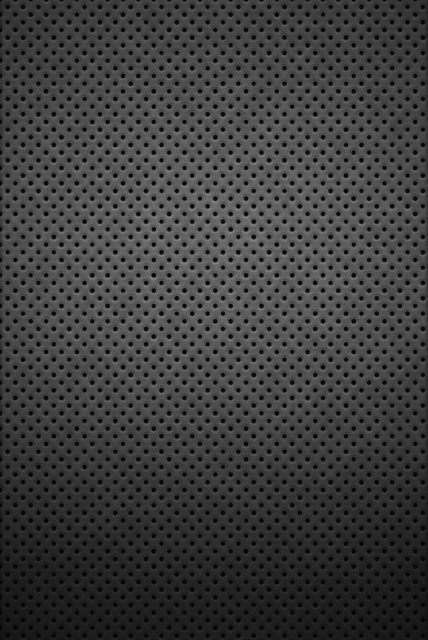
Reproduce this pattern procedurally as a WebGL 1 fragment shader.

```glsl
precision highp float;
// Perforated dark leather: staggered punched holes under a soft spotlight.
uniform vec2 u_resolution;

const float CELLS_ACROSS = 27.83;
const float CELLS_DOWN = 41.74;
const vec2 LATTICE_SHIFT = vec2(0.0, 0.05);
const float HOLE_RADIUS = 0.145;
const float RIM_RADIUS = 0.245;
const vec3 HOLE_COLOUR = vec3(0.045);
const vec3 LEATHER_TINT = vec3(1.0, 1.003, 1.0);

float hash(vec2 p) {
  vec3 h = fract(vec3(p.xyx) * 0.1031);
  h += dot(h, h.yzx + 33.33);
  return fract((h.x + h.y) * h.z);
}

float valueNoise(vec2 p) {
  vec2 cell = floor(p);
  vec2 f = fract(p);
  f = f * f * (3.0 - 2.0 * f);
  float low = mix(hash(cell), hash(cell + vec2(1.0, 0.0)), f.x);
  float high = mix(hash(cell + vec2(0.0, 1.0)), hash(cell + 1.0), f.x);
  return mix(low, high, f.y);
}

// Layered noise, centred on zero.
float grain(vec2 p) {
  float sum = 0.0;
  float weight = 0.5;
  for (int i = 0; i < 4; i++) {
    sum += weight * (valueNoise(p) - 0.5);
    p = mat2(1.6, 1.2, -1.2, 1.6) * p + 17.0;
    weight *= 0.6;
  }
  return sum;
}

// Offset from the nearest hole (xy) and a random value for that hole (z).
vec3 nearestHole(vec2 p) {
  vec2 idA = floor(p + 0.5);
  vec2 idB = floor(p);
  vec2 a = p - idA;
  vec2 b = p - idB - 0.5;
  if (dot(a, a) < dot(b, b)) return vec3(a, hash(idA + 100.0));
  return vec3(b, hash(idB + 300.0));
}

// Brightness of the spotlight; depth runs from 0 at the top to 1 at the bottom.
float spotlight(float x, float depth) {
  float side = abs(2.0 * x - 1.0);
  float lower = mix(0.39, 0.11, smoothstep(0.38, 1.05, depth));
  float upper = mix(0.6, 1.0, smoothstep(-0.1, 0.36, depth));
  float sides = 1.0 - 0.24 * side * side;
  float border = 1.0 - 0.25 * smoothstep(0.98, 1.0, side);
  return lower * upper * sides * border;
}

// Raised diagonal folds halfway between the holes.
float folds(vec2 p) {
  vec2 diagonal = vec2(p.x + p.y, p.x - p.y);
  vec2 crest = 0.5 - 0.5 * cos(6.28318 * diagonal);
  return max(crest.x, crest.y) - 0.7;
}

float ring(float dist, float radius, float width) {
  float x = (dist - radius) / width;
  return exp(-x * x);
}

void main() {
  vec2 uv = gl_FragCoord.xy / u_resolution;
  float depth = 1.0 - uv.y;
  vec2 p = vec2(uv.x * CELLS_ACROSS, -depth * CELLS_DOWN) - LATTICE_SHIFT;
  float pixel = CELLS_ACROSS / u_resolution.x;

  vec3 hole = nearestHole(p);
  float dist = length(hole.xy);
  float below = 0.5 - 0.5 * hole.y / max(dist, 0.001);

  // Leather surface with uneven wear
  float patches = grain(p * 0.7);
  float fibres = grain(p * 3.2);
  float relief = 1.0 + 0.10 * patches + 0.24 * fibres;
  relief += folds(p) * (0.07 + 0.16 * patches);

  // Shaded upper lip and lit lower lip
  float lip = ring(dist, RIM_RADIUS, 0.065);
  relief += lip * below * below * mix(0.12, 0.36, hole.z);
  relief -= lip * (1.0 - below) * 0.15;

  // Punched hole
  float light = spotlight(uv.x, depth);
  float soft = max(0.05, 0.7 * pixel);
  float radius = HOLE_RADIUS * mix(0.94, 1.06, hole.z);
  float inside = 1.0 - smoothstep(radius - soft, radius + soft, dist);
  vec3 leather = LEATHER_TINT * light * relief;
  vec3 dark = HOLE_COLOUR * mix(0.4, 1.0, light / 0.39);
  gl_FragColor = vec4(mix(leather, dark, inside), 1.0);
}
```
